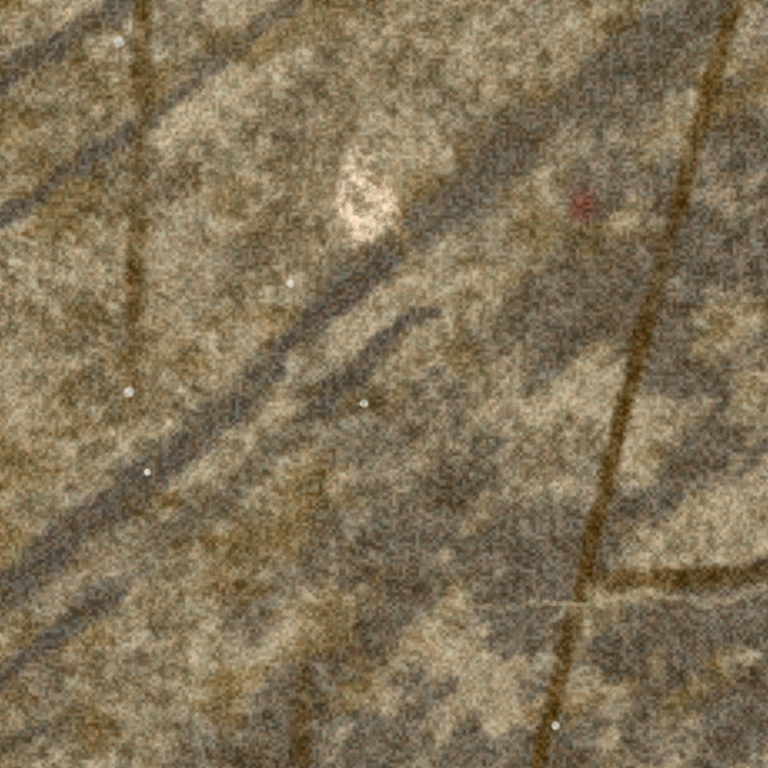
Reproduce this texture procedurally as a three.js fragment shader.

```glsl
varying vec2 vUv;

const vec3 PALE_STONE = vec3(0.655, 0.595, 0.475);
const vec3 MID_STONE = vec3(0.49, 0.43, 0.315);
const vec3 OCHRE = vec3(0.47, 0.38, 0.21);
const vec3 GREY_SMEAR = vec3(0.34, 0.305, 0.255);
const vec3 BROWN_SCRATCH = vec3(0.34, 0.25, 0.10);
const vec3 CHALK = vec3(0.87, 0.78, 0.66);
const vec3 RED_STAIN = vec3(0.52, 0.28, 0.23);
const vec3 SPECK = vec3(0.86, 0.84, 0.80);

const vec2 GRAIN_AXIS = vec2(0.755, 0.656);
const vec2 CHALK_CENTER = vec2(0.475, 0.74);
const vec2 STAIN_CENTER = vec2(0.76, 0.735);
const float CHALK_RADIUS = 0.062;
const float MOTTLE_SCALE = 11.0;
const float FINE_SCALE = 55.0;
const float GRAIN_SCALE = 230.0;
const float GRAIN_STRENGTH = 0.20;
const float SPECK_CELLS = 9.0;
const float SPECK_CHANCE = 0.07;
const float EDGE_WARP = 0.022;

float hash(vec2 p) {
  return fract(sin(dot(p, vec2(127.1, 311.7))) * 43758.5);
}

float noise(vec2 p) {
  vec2 cell = floor(p);
  vec2 f = fract(p);
  f = f * f * (3.0 - 2.0 * f);
  return mix(mix(hash(cell), hash(cell + vec2(1.0, 0.0)), f.x),
             mix(hash(cell + vec2(0.0, 1.0)), hash(cell + 1.0), f.x), f.y);
}

float fbm(vec2 p) {
  float sum = 0.0;
  float weight = 0.5;
  for (int i = 0; i < 5; i++) {
    sum += weight * noise(p);
    p = mat2(1.6, 1.2, -1.2, 1.6) * p + 7.3;
    weight *= 0.55;
  }
  return sum / 1.055;
}

// Soft line from a to b, fading out over its width
float stroke(vec2 p, vec2 a, vec2 b, float width) {
  vec2 ab = b - a;
  float t = clamp(dot(p - a, ab) / dot(ab, ab), 0.0, 1.0);
  return 1.0 - smoothstep(width * 0.25, width, length(p - a - ab * t));
}

// Dark rubbed bands running up to the right
float smears(vec2 p) {
  float s = stroke(p, vec2(-0.05, 0.19), vec2(0.22, 0.40), 0.042);
  s = max(s, stroke(p, vec2(0.22, 0.40), vec2(0.50, 0.67), 0.036));
  s = max(s, 0.85 * stroke(p, vec2(0.55, 0.70), vec2(0.68, 0.82), 0.044));
  s = max(s, 0.6 * stroke(p, vec2(0.68, 0.82), vec2(0.94, 1.02), 0.045));
  s = max(s, stroke(p, vec2(-0.05, 0.08), vec2(0.14, 0.225), 0.024));
  s = max(s, 0.5 * stroke(p, vec2(0.14, 0.225), vec2(0.39, 0.44), 0.022));
  s = max(s, stroke(p, vec2(0.41, 0.46), vec2(0.51, 0.57), 0.024));
  s = max(s, stroke(p, vec2(0.51, 0.57), vec2(0.57, 0.59), 0.020));
  s = max(s, 0.9 * stroke(p, vec2(-0.03, 0.69), vec2(0.18, 0.837), 0.021));
  s = max(s, 0.7 * stroke(p, vec2(0.18, 0.837), vec2(0.38, 1.0), 0.021));
  s = max(s, 0.9 * stroke(p, vec2(-0.03, 0.88), vec2(0.17, 1.0), 0.022));
  return max(s, 0.7 * stroke(p, vec2(-0.03, 0.02), vec2(0.06, 0.05), 0.018));
}

// Narrow brown lines, mostly upright
float scratches(vec2 p) {
  float s = stroke(p, vec2(0.70, 0.0), vec2(0.815, 0.48), 0.017);
  s = max(s, stroke(p, vec2(0.815, 0.48), vec2(0.96, 1.02), 0.018));
  s = max(s, 0.75 * stroke(p, vec2(0.17, 0.46), vec2(0.187, 1.0), 0.019));
  s = max(s, 0.7 * stroke(p, vec2(0.39, 0.01), vec2(0.395, 0.12), 0.021));
  return max(s, 0.8 * stroke(p, vec2(0.76, 0.245), vec2(1.02, 0.25), 0.021));
}

// Sparse bright dots, one per chosen cell
float specks(vec2 p) {
  vec2 cell = floor(p * SPECK_CELLS);
  vec2 center = 0.25 + 0.5 * vec2(hash(cell + 3.1), hash(cell + 8.7));
  float radius = mix(0.04, 0.09, hash(cell + 5.3));
  float dotMask = 1.0 - smoothstep(radius * 0.4, radius, length(fract(p * SPECK_CELLS) - center));
  return dotMask * step(hash(cell + 1.9), SPECK_CHANCE);
}

void main() {
  vec2 p = vUv;
  vec2 along = vec2(dot(p, GRAIN_AXIS), dot(p, vec2(-GRAIN_AXIS.y, GRAIN_AXIS.x)));
  vec2 warp = vec2(fbm(p * 26.0), fbm(p * 26.0 + 31.0)) - 0.5;
  vec2 ragged = p + EDGE_WARP * 1.8 * warp;
  float mottle = fbm(along * vec2(0.6, 1.0) * MOTTLE_SCALE);
  float fine = fbm(p * FINE_SCALE + 12.0);

  // Mottled stone with ochre patches
  vec3 color = mix(MID_STONE, PALE_STONE, smoothstep(0.28, 0.66, 0.6 * mottle + 0.4 * fine));
  float ochre = smoothstep(0.50, 0.72, fbm(p * vec2(10.0, 17.0) + 43.0));
  color = mix(color, OCHRE, 0.65 * ochre);

  // Grey blotches gathering at the lower right
  float region = smoothstep(-0.08, 0.34, dot(p, vec2(0.8, -0.6)));
  float blotch = smoothstep(0.46, 0.68, fbm(along * vec2(11.0, 17.0) + 19.0) + 0.09 * region);
  color = mix(color, GREY_SMEAR, blotch * mix(0.25, 0.72, region));

  // Smears and scratches with worn breaks
  color = mix(color, GREY_SMEAR, smears(ragged) * mix(0.5, 1.0, smoothstep(0.3, 0.6, fine)));
  float scratch = scratches(p + 0.4 * EDGE_WARP * warp);
  color = mix(color, BROWN_SCRATCH, scratch * mix(0.4, 0.9, smoothstep(0.3, 0.6, mottle)));
  color = mix(color, PALE_STONE, 0.55 * stroke(ragged, vec2(0.58, 0.21), vec2(1.0, 0.225), 0.009));

  // Chalky patch, red stain and specks
  float chalkDistance = length((p - CHALK_CENTER + 2.6 * EDGE_WARP * warp) * vec2(1.05, 0.85));
  float chalk = 1.0 - smoothstep(0.5 * CHALK_RADIUS, CHALK_RADIUS, chalkDistance);
  color = mix(color, CHALK, chalk * mix(0.45, 1.0, smoothstep(0.35, 0.6, fine)));
  float stain = 1.0 - smoothstep(0.008, 0.035, length(ragged - STAIN_CENTER));
  color = mix(color, RED_STAIN, 0.6 * stain);
  color = mix(color, SPECK, 0.85 * specks(p));

  // Fine grain with a slight colour shift
  float grain = noise(p * GRAIN_SCALE) - 0.5;
  float tint = noise(p * GRAIN_SCALE * 0.6 + 71.0) - 0.5;
  color += GRAIN_STRENGTH * grain + 0.22 * (fine - 0.5);
  color += 0.04 * tint * vec3(1.0, -0.4, -1.0);
  gl_FragColor = vec4(clamp(color, 0.0, 1.0), 1.0);
}
```
